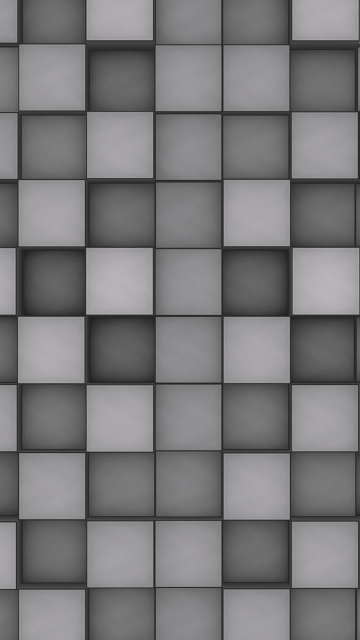
Give the GLSL for this background, as a WebGL 2 fragment shader.

```glsl
#version 300 es
precision highp float;
// A wall of grey square blocks pushed in and out, seen straight on in perspective.

uniform vec2 u_resolution;
out vec4 outColor;

const float PITCH = 0.189;                     // block size, in canvas widths
const vec2 VANISH = vec2(0.067, -0.037);       // vanishing point from the centre
const vec2 GRID_ORIGIN = vec2(3.73, 4.743);    // column and row at that point
const float SCALE_LOW = 0.975;                 // perspective scale of sunken faces
const float SCALE_HIGH = 1.018;                // perspective scale of raised faces
const float TONE_LOW = 0.41;
const float TONE_HIGH = 0.74;
const float TONE_SEAM = 0.15;
const float TONE_WALL = 0.33;
const float SEAM = 0.014;                      // half width of a seam, in blocks
const float SHADOW_REACH = 0.16;
const float SHADOW_DEPTH = 0.62;
const vec3 TINT = vec3(1.0, 0.988, 1.003);
const float PI = 3.14159265;
const int SAMPLES = 3;                         // antialiasing grid per axis

// Height 0..1 of a block: alternating rows, phase by column, layered sines.
float blockHeight(vec2 id) {
    float shifted = mod(id.x, 3.0) == 1.0 ? 1.0 : 0.0;
    float calm = mod(id.x, 6.0) == 3.0 ? 0.3 : 1.0;
    float swing = -cos(PI * (id.y + shifted));
    float envelope = 0.75 + 0.25 * cos(0.6 * (id.y - 4.0));
    float layers = sin(2.3 * id.x + 1.7 * id.y) + sin(4.1 * id.x - 2.9 * id.y);
    return clamp(0.42 + 0.4 * swing * envelope * calm + 0.09 * layers, 0.0, 1.0);
}

// Faint mottling of the surface.
float mottle(vec2 p) {
    float broad = sin(9.0 * p.x + 2.0 * sin(7.0 * p.y)) * sin(8.0 * p.y + 1.3 * p.x);
    float fine = sin(71.0 * p.x + 3.0 * sin(43.0 * p.y)) * sin(67.0 * p.y + 2.0 * sin(39.0 * p.x));
    return 0.009 * broad + 0.008 * fine;
}

// Front of a block: soft edge falloff, shadows of taller neighbours, seam and rim.
float shadeFace(vec2 id, vec2 f, float height) {
    vec2 c = f - 0.5;
    float edge = 0.5 - max(abs(c.x), abs(c.y));
    float tone = mix(TONE_LOW, TONE_HIGH, height);
    tone *= 1.03 - 0.32 * dot(c, c) - 0.05 * c.y;
    tone *= 1.0 - 0.13 * exp(-edge / 0.05);

    for (int i = 0; i < 4; i++) {
        float side = i < 2 ? 1.0 : -1.0;
        vec2 dir = i % 2 == 0 ? vec2(side, 0.0) : vec2(0.0, side);
        float rise = max(blockHeight(id + dir) - height, 0.0);
        float dist = 0.5 - dot(c, dir);
        tone *= 1.0 - SHADOW_DEPTH * rise * exp(-dist / SHADOW_REACH);
    }

    float rim = smoothstep(0.016, 0.026, edge) * (1.0 - smoothstep(0.026, 0.044, edge));
    tone += 0.08 * height * rim + mottle(id + f);
    return mix(TONE_SEAM, tone, smoothstep(0.5 * SEAM, 1.5 * SEAM, edge));
}

// Side of a block, darker towards its foot and lighter when facing up.
float shadeWall(float scale, bool vertical, float facing) {
    float depth = (scale - SCALE_LOW) / (SCALE_HIGH - SCALE_LOW);
    float light = vertical && facing < 0.0 ? 1.15 : 1.0;
    return light * mix(TONE_SEAM, TONE_WALL, clamp(depth, 0.0, 1.0));
}

// Follow the view ray inwards through the cells until it meets a face or a wall.
float trace(vec2 p) {
    vec2 outward = vec2(p.x < 0.0 ? -1.0 : 1.0, p.y < 0.0 ? -1.0 : 1.0);
    vec2 id = floor(p / SCALE_HIGH + GRID_ORIGIN);
    float enter = SCALE_HIGH + 0.001;
    bool vertical = false;

    for (int i = 0; i < 4; i++) {
        float height = blockHeight(id);
        float top = mix(SCALE_LOW, SCALE_HIGH, height);
        if (top > enter) {
            return shadeWall(enter, vertical, vertical ? outward.y : outward.x);
        }
        vec2 border = id + step(0.0, outward) - GRID_ORIGIN;
        vec2 crossing = p / border;
        float leave = max(crossing.x, crossing.y);
        if (top >= leave) {
            return shadeFace(id, p / top + GRID_ORIGIN - id, height);
        }
        vertical = crossing.y > crossing.x;
        id += outward * (vertical ? vec2(0.0, 1.0) : vec2(1.0, 0.0));
        enter = leave;
    }
    return TONE_SEAM;
}

void main() {
    float tone = 0.0;
    for (int j = 0; j < SAMPLES; j++) {
        for (int i = 0; i < SAMPLES; i++) {
            vec2 jitter = (vec2(i, j) + 0.5) / float(SAMPLES) - 0.5;
            vec2 uv = (gl_FragCoord.xy + jitter - 0.5 * u_resolution) / u_resolution.x;
            tone += trace((uv - VANISH) / PITCH);
        }
    }
    tone /= float(SAMPLES * SAMPLES);
    outColor = vec4(TINT * tone, 1.0);
}
```
